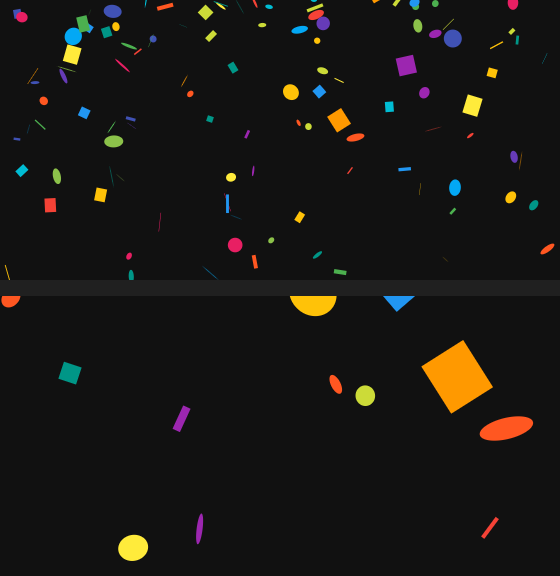
Top: the whole. Bottom: its middle third, enlarged.
Give the GLSL for this pattern, as a Shadertoy shader.

```glsl
const vec3 PALETTE[16] = vec3[16](
    vec3(0.91, 0.12, 0.39), vec3(0.96, 0.26, 0.21), vec3(0.61, 0.15, 0.69), vec3(0.40, 0.23, 0.72),
    vec3(0.25, 0.32, 0.71), vec3(0.13, 0.59, 0.95), vec3(0.01, 0.66, 0.96), vec3(0.00, 0.74, 0.83),
    vec3(0.00, 0.59, 0.53), vec3(0.30, 0.69, 0.31), vec3(0.55, 0.76, 0.29), vec3(0.80, 0.86, 0.22),
    vec3(1.00, 0.92, 0.23), vec3(1.00, 0.76, 0.03), vec3(1.00, 0.60, 0.00), vec3(1.00, 0.34, 0.13));

float hash(float id, float channel) {
    return fract(sin(id * 12.9898 + channel * 78.233) * 43758.5453);
}

// Box-filtered coverage, so slivers thinner than a pixel fade out
float rectCoverage(vec2 p, vec2 halfSize, float pixel) {
    vec2 span = clamp(p + 0.5 * pixel, -halfSize, halfSize)
              - clamp(p - 0.5 * pixel, -halfSize, halfSize);
    return span.x * span.y / (pixel * pixel);
}

float ellipseCoverage(vec2 p, vec2 radius, float pixel) {
    vec2 r = max(radius, vec2(0.5 * pixel));
    float f = length(p / r);
    float dist = f * (f - 1.0) / max(length(p / (r * r)), 1e-4);
    float thinFade = min(1.0, 2.0 * radius.y / pixel);
    return thinFade * clamp(0.5 - dist / pixel, 0.0, 1.0);
}

void mainImage(out vec4 fragColor, in vec2 fragCoord) {
    float pixel = 1.0 / iResolution.y;
    vec2 uv = fragCoord * pixel;
    float aspect = iResolution.x * pixel;
    vec3 color = vec3(0.067);

    for (int i = 0; i < 112; i++) {
        float id = float(i) + 1.0;

        // Pieces thin out towards the bottom
        vec2 center = vec2(hash(id, 1.0) * aspect, 1.01 - pow(hash(id, 2.0), 1.5));
        float angle = 6.2832 * hash(id, 3.0);
        float c = cos(angle), s = sin(angle);
        vec2 p = mat2(c, -s, s, c) * (uv - center);

        // Tumbling shows each piece anywhere from face-on to edge-on
        float tumble = 0.5 - 0.5 * cos(3.1416 * hash(id, 4.0));
        vec2 halfSize = mix(0.011, 0.034, hash(id, 5.0)) * vec2(1.0, max(tumble, 0.025));

        float coverage = hash(id, 6.0) < 0.5
            ? rectCoverage(p, halfSize, pixel)
            : ellipseCoverage(p, halfSize, pixel);
        color = mix(color, PALETTE[int(hash(id, 7.0) * 15.99)], coverage);
    }
    fragColor = vec4(color, 1.0);
}
```
